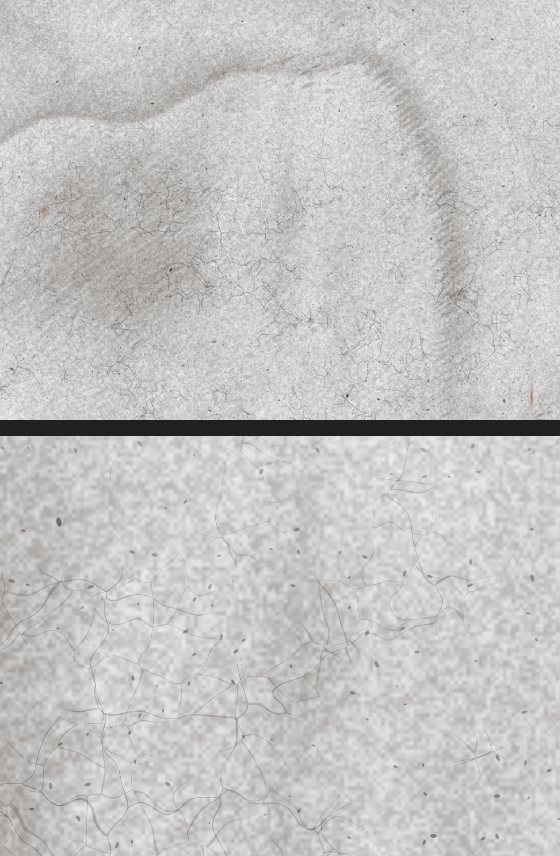
Top: the whole. Bottom: its middle third, enlarged.
Give the GLSL for this texture, as a WebGL 1 fragment shader.

```glsl
precision highp float;
uniform vec2 u_resolution;

float hash(vec2 p) {
  vec3 q = fract(p.xyx * 0.1031);
  q += dot(q, q.yzx + 33.33);
  return fract((q.x + q.y) * q.z);
}

vec2 hash2(vec2 p) {
  return vec2(hash(p), hash(p + 57.3));
}

float noise(vec2 p) {
  vec2 i = floor(p), f = fract(p);
  f = f * f * (3.0 - 2.0 * f);
  return mix(mix(hash(i), hash(i + vec2(1, 0)), f.x),
             mix(hash(i + vec2(0, 1)), hash(i + vec2(1, 1)), f.x), f.y);
}

float fbm(vec2 p) {
  float sum = 0.0, gain = 0.5;
  for (int i = 0; i < 5; i++) {
    sum += gain * noise(p);
    p = mat2(1.6, 1.2, -1.2, 1.6) * p + 13.7;
    gain *= 0.5;
  }
  return sum;
}

vec2 rotate(vec2 p, float angle) {
  float c = cos(angle), s = sin(angle);
  return vec2(c * p.x + s * p.y, c * p.y - s * p.x);
}

// Soft elliptical patch
float patchAt(vec2 p, vec2 center, vec2 radius) {
  vec2 d = (p - center) / radius;
  return exp(-dot(d, d));
}

// Noise drawn out along a direction
float streaks(vec2 p, float angle, vec2 freq) {
  return noise(rotate(p, angle) * freq + 40.0) - 0.5;
}

// Parallel trowel ridges with a wavering spacing
float ribs(vec2 p, float angle, float spacing) {
  vec2 q = rotate(p, angle);
  float phase = q.y / spacing + 1.8 * noise(q * vec2(9.0, 22.0) + 9.0);
  return 0.5 + 0.5 * sin(6.2832 * phase);
}

// Scattered pits, at most one per cell
float pits(vec2 p, float freq, float share, float radius, float aa) {
  vec2 cell = floor(p * freq);
  vec2 center = 0.2 + 0.6 * hash2(cell + 3.1);
  vec2 d = rotate(fract(p * freq) - center, 3.14 * hash(cell + 8.2));
  float r = radius * freq * (0.4 + 0.8 * hash(cell + 21.4));
  float edge = aa * freq;
  float dist = length(d * vec2(0.65, 1.2));
  return step(hash(cell), share) * (1.0 - smoothstep(r - edge, r + edge, dist));
}

// Hairlines along the borders of irregular cells
float cracks(vec2 p, float freq, float width, float aa) {
  vec2 q = p * freq, cell = floor(q);
  float near = 9.0, next = 9.0;
  for (int y = -1; y <= 1; y++) {
    for (int x = -1; x <= 1; x++) {
      vec2 c = cell + vec2(x, y);
      float d = length(c + hash2(c) - q);
      next = min(next, max(near, d));
      near = min(near, d);
    }
  }
  return 1.0 - smoothstep(width * freq, (width + 2.0 * aa) * freq, next - near);
}

// Stain above the curved sweep, fading upwards
float sweepStain(vec2 p, float d) {
  float fade = 1.0 - smoothstep(0.82, 0.93, p.x);
  return fade * smoothstep(-0.008, 0.014, d) * exp(-max(d, 0.0) / 0.06);
}

// Stain falling from the end of the sweep
float fallingStain(vec2 p) {
  float bend = max(p.y - 0.35, 0.0);
  float d = p.x - 1.075 + 0.7 * bend * bend;
  float width = d < 0.0 ? 0.028 : 0.055;
  float ends = smoothstep(-0.15, 0.3, p.y) * (1.0 - smoothstep(0.85, 0.9, p.y));
  return ends * exp(-d * d / (width * width));
}

void main() {
  vec2 p = gl_FragCoord.xy / u_resolution.y;
  float aa = 0.6 / u_resolution.y;
  vec2 warp = vec2(fbm(p * 6.0), fbm(p * 6.0 + 31.0)) - 0.5;
  vec2 w = p + 0.09 * warp;
  float ridge = ribs(p, 0.62, 0.017);

  // Broad stains
  float d = p.y - (0.65 + 0.26 * p.x + 0.03 * sin(14.0 * p.x)) + 0.03 * warp.y;
  float left = 0.75 * patchAt(w, vec2(0.37, 0.57), vec2(0.16, 0.1))
    + 0.95 * patchAt(w, vec2(0.25, 0.35), vec2(0.17, 0.13))
    + 0.65 * patchAt(w, vec2(0.43, 0.39), vec2(0.1, 0.12))
    + 0.6 * patchAt(w, vec2(0.17, 0.52), vec2(0.1, 0.07));
  left *= 1.0 - smoothstep(0.49, 0.56, w.x);
  float bands = 0.5 * patchAt(w, vec2(0.69, 0.44), vec2(0.04, 0.25))
    + 0.3 * patchAt(w, vec2(0.82, 0.25), vec2(0.04, 0.25))
    + 0.4 * patchAt(w, vec2(0.02, 0.3), vec2(0.1, 0.09));
  float dark = (left + bands) * (0.75 + 0.4 * ridge)
    + fallingStain(p + 0.035 * warp + 0.012 * (ridge - 0.5)) * (0.65 + 0.55 * ridge)
    + 0.85 * sweepStain(p, d) * (0.65 + 0.7 * fbm(p * vec2(5.0, 9.0)));

  // Pale polished areas
  float below = smoothstep(0.01, -0.008, d) * 0.0 + (1.0 - smoothstep(-0.008, 0.01, d));
  float pale = below * exp(min(d, 0.0) / 0.07) * (1.0 - smoothstep(0.35, 0.75, p.x))
    + 0.8 * patchAt(w, vec2(0.6, 0.92), vec2(0.2, 0.06))
    + 0.5 * patchAt(w, vec2(0.22, 0.93), vec2(0.09, 0.1))
    + 0.4 * patchAt(w, vec2(0.72, 0.68), vec2(0.2, 0.1))
    + 0.5 * patchAt(rotate(p - vec2(1.2, 0.67), -1.1), vec2(0.0), vec2(0.2, 0.02));
  float tone = 0.807 + 0.13 * (fbm(w * 4.0 + 5.0) - 0.5) - 0.125 * dark + 0.05 * pale;

  // Brushed scratches
  float wear = 0.4 + 0.6 * smoothstep(0.35, 0.65, noise(p * 5.0 + 70.0));
  tone += wear * (0.05 * streaks(w, 0.62, vec2(14.0, 130.0))
    + 0.03 * streaks(w, 1.5, vec2(6.0, 70.0)));
  float dashes = smoothstep(0.24, 0.4, streaks(p, 0.35, vec2(28.0, 150.0)));
  tone -= 0.13 * dashes * patchAt(p, vec2(0.74, 0.83), vec2(0.2, 0.06));

  // Grain, cracks and pits
  tone += 0.13 * (noise(p * 310.0) - 0.5) + 0.08 * (noise(p * 150.0 + 17.0) - 0.5);
  float rough = 1.0 - 0.7 * smoothstep(0.45, 0.85, p.y);
  vec2 jag = p + 0.02 * (vec2(noise(p * 45.0), noise(p * 45.0 + 9.0)) - 0.5);
  float broken = smoothstep(0.45, 0.7, noise(p * 17.0 + 90.0));
  tone -= rough * broken * (0.13 * cracks(jag, 13.0, 0.0004, aa)
    + 0.1 * cracks(jag + 4.0, 27.0, 0.0003, aa));
  tone -= (0.3 + 0.7 * rough) * 0.24 * pits(p, 48.0, 0.3, 0.0014, aa);
  tone -= 0.32 * pits(p + 2.0, 13.0, 0.22, 0.0027, aa);

  // Warm shadows, neutral lights and two rust marks
  float warmth = 1.0 - smoothstep(0.68, 0.83, tone);
  vec3 color = vec3(clamp(tone, 0.25, 0.92)) - warmth * vec3(0.0, 0.012, 0.022);
  float rust = patchAt(p, vec2(0.105, 0.5), vec2(0.007, 0.006))
    + patchAt(p, vec2(1.266, 0.055), vec2(0.003, 0.022));
  color = mix(color, vec3(0.66, 0.4, 0.3), 0.8 * rust);
  gl_FragColor = vec4(color, 1.0);
}
```
